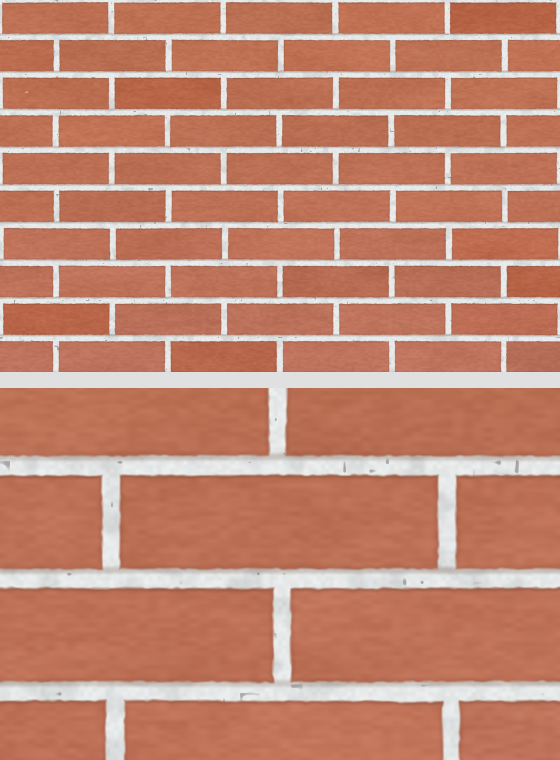
Top, the full canvas; bottom, a detail of the centre.
A Shadertoy shader for this texture:

```glsl
// Running-bond wall of terracotta bricks with pale mortar, five across and about ten courses high.
// Each course shifts by half a brick; a box distance with noisy edges separates brick from joint.
// Hashes per brick vary position, tilt and tint; value noise adds grain, stains and pits.

float hash(vec2 p) {
    vec3 a = fract(vec3(p.xyx) * 0.1031);
    a += dot(a, a.yzx + 33.33);
    return fract((a.x + a.y) * a.z);
}

float noise(vec2 p) {
    vec2 i = floor(p), f = fract(p);
    f = f * f * (3.0 - 2.0 * f);
    return mix(mix(hash(i), hash(i + vec2(1, 0)), f.x),
               mix(hash(i + vec2(0, 1)), hash(i + vec2(1, 1)), f.x), f.y);
}

float box(vec2 p, vec2 halfSize) {
    vec2 d = abs(p) - halfSize;
    return length(max(d, 0.0)) + min(max(d.x, d.y), 0.0);
}

void mainImage(out vec4 fragColor, in vec2 fragCoord) {
    // Wall space: height 1, width 1.5, y measured down from the top
    vec2 p = fragCoord / iResolution.xy;
    p = vec2(p.x, 1.0 - p.y) * vec2(1.5, 1.0);
    float soft = max(0.0016, 0.8 / iResolution.y);

    // Brick cell, with alternate courses shifted by half
    vec2 cell = vec2(0.3, 0.1012);
    vec2 g = (p + vec2(0.0, 0.002)) / cell;
    float row = floor(g.y);
    g.x += 0.5 * mod(row, 2.0);
    vec2 id = vec2(floor(g.x), row) + 17.0;
    vec2 q = (fract(g) - 0.5) * cell;

    // Slight laying errors and rough edges
    float tint = hash(id), tone = hash(id + 41.3);
    q.x -= 0.005 * (hash(id.yy + 7.7) - 0.5) + 0.002 * (tone - 0.5);
    q.y += q.x * 0.012 * (hash(id + 83.1) - 0.5);
    float rough = noise(p * 190.0) - 0.5 + 0.6 * (noise(p * 70.0) - 0.5);
    vec2 halfSize = vec2(0.1422, 0.0420);
    float d = box(q, halfSize) + 0.0014 * rough;

    // Mortar: pale with fine grain, sparse dark pits, shade beneath each brick
    vec3 mortar = vec3(0.905, 0.915, 0.915) + 0.05 * (noise(p * 260.0) - 0.5);
    mortar -= 0.06 * smoothstep(0.5, 0.9, noise(p * 55.0));
    mortar *= 1.0 - 0.28 * smoothstep(0.91, 0.98, noise(p * 130.0 + 9.0));
    float below = smoothstep(0.0055, 0.0005, abs(q.y - halfSize.y - 0.001));
    mortar = mix(mortar, vec3(0.62, 0.57, 0.54), 0.6 * below * (0.6 + 0.4 * noise(p * 45.0)));

    // Brick: terracotta, a few deeper, slightly pinker towards the bottom
    vec3 brick = mix(vec3(0.745, 0.440, 0.325), vec3(0.735, 0.445, 0.365), p.y * p.y);
    brick = mix(brick, vec3(0.715, 0.375, 0.255), 0.75 * smoothstep(0.78, 0.95, tint));
    brick *= 0.975 + 0.05 * tone;

    // Fired clay grain, drawn out sideways, and broad cloudy stains
    float grain = noise(p * vec2(110.0, 240.0)) - 0.5 + 0.6 * (noise(p * vec2(35.0, 150.0)) - 0.5);
    brick += 0.04 * grain + 0.035 * (noise(p * vec2(9.0, 22.0) + id) - 0.5);

    // Darker arris all round, strongest along the top
    float rim = smoothstep(-0.0055, -0.0005, d);
    float top = smoothstep(0.005, 0.001, q.y + halfSize.y);
    brick *= 1.0 - rim * (0.07 + 0.09 * top);

    // Rare pale chips
    vec2 chipAt = (vec2(hash(id + 5.1), hash(id + 9.4)) - 0.5) * vec2(0.2, 0.05);
    vec2 c = (q - chipAt) / vec2(0.009, 0.003);
    float chip = smoothstep(1.0, 0.4, length(c) + noise(p * 300.0) - 0.3);
    brick = mix(brick, vec3(0.86, 0.72, 0.66), 0.7 * chip * step(0.94, hash(id + 61.7)));

    vec3 color = mix(brick, mortar, smoothstep(-soft, soft, d));
    fragColor = vec4(clamp(color, 0.0, 1.0), 1.0);
}
```
